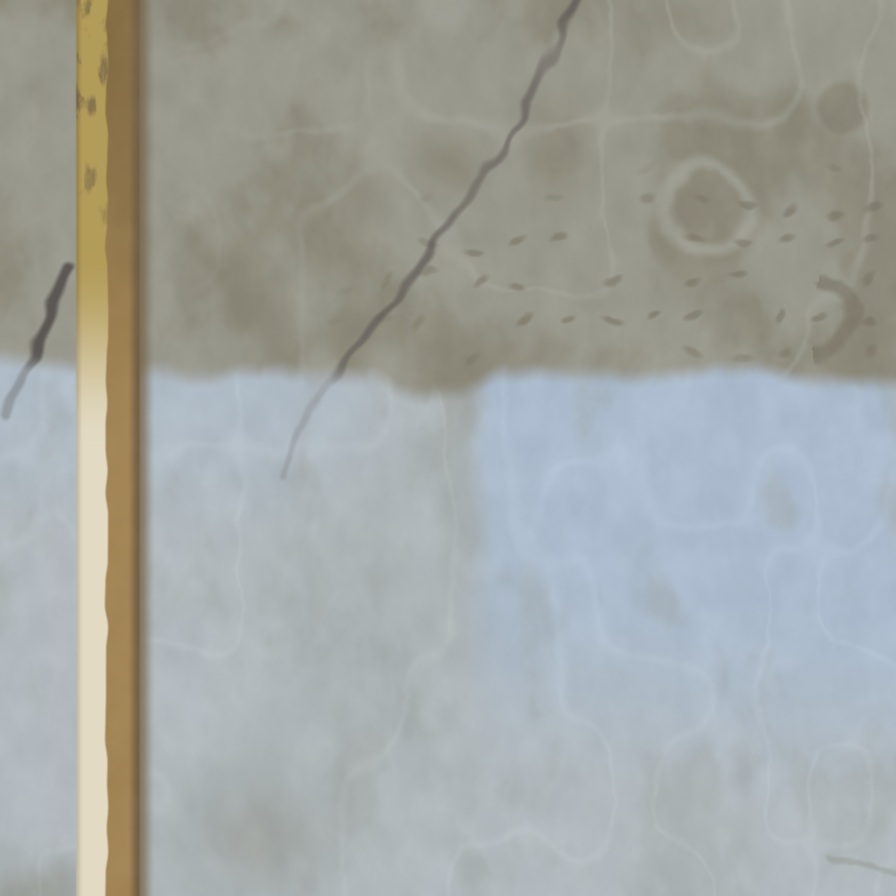
Write a Shadertoy shader that draws this texture.

```glsl
// A weathered stone wall, warm grey above and washed pale blue below,
// crossed by a thin crack and a gilded vertical bar. Layered value noise
// stains the stone; distance functions place the crack, blotches and bar.

const vec3 STONE = vec3(0.600, 0.598, 0.553);
const vec3 STONE_BROWN = vec3(0.505, 0.478, 0.410);
const vec3 STONE_PALE = vec3(0.655, 0.660, 0.625);
const vec3 WASH = vec3(0.695, 0.727, 0.745);
const vec3 WASH_BLUE = vec3(0.672, 0.735, 0.805);
const vec3 WASH_GREY = vec3(0.610, 0.627, 0.605);
const vec3 CRACK = vec3(0.37, 0.35, 0.335);
const vec3 GOLD = vec3(0.70, 0.61, 0.35);
const vec3 CREAM = vec3(0.885, 0.855, 0.765);
const vec3 BRONZE = vec3(0.635, 0.52, 0.335);
const vec3 BROWN = vec3(0.455, 0.385, 0.275);
const float BAR_LEFT = 0.085, BAR_RIDGE = 0.119, BAR_RIGHT = 0.156;
const vec2 CRACK_PATH[7] = vec2[7](
    vec2(0.648, 1.01), vec2(0.573, 0.85), vec2(0.527, 0.79), vec2(0.443, 0.668),
    vec2(0.397, 0.612), vec2(0.345, 0.545), vec2(0.313, 0.465));

float hash(vec2 p) {
    return fract(sin(dot(p, vec2(127.1, 311.7))) * 43758.5453);
}

float noise(vec2 p) {
    vec2 i = floor(p), f = fract(p);
    f = f * f * (3.0 - 2.0 * f);
    return mix(mix(hash(i), hash(i + vec2(1, 0)), f.x),
               mix(hash(i + vec2(0, 1)), hash(i + vec2(1, 1)), f.x), f.y);
}

float fbm(vec2 p) {
    float sum = 0.0, amp = 0.5;
    for (int i = 0; i < 5; i++) {
        sum += amp * noise(p);
        p = mat2(1.6, 1.2, -1.2, 1.6) * p + 7.3;
        amp *= 0.5;
    }
    return sum;
}

float segment(vec2 p, vec2 a, vec2 b) {
    vec2 d = b - a;
    return length(p - a - d * clamp(dot(p - a, d) / dot(d, d), 0.0, 1.0));
}

// 1 below lo, 0 above hi
float fade(float lo, float hi, float x) { return 1.0 - smoothstep(lo, hi, x); }

float band(float x, float lo, float hi, float soft) {
    return smoothstep(lo - soft, lo + soft, x) * fade(hi - soft, hi + soft, x);
}

// Soft ellipse, 1 at its centre
float blotch(vec2 p, float x, float y, float rx, float ry) {
    vec2 q = (p - vec2(x, y)) / vec2(rx, ry);
    return exp(-dot(q, q));
}

// Thin curved lines where noise crosses its middle value
float vein(vec2 p) { return fade(0.0, 0.07, abs(noise(p) - 0.5)); }

// Small slanted pits, one per cell
float pits(vec2 p) {
    vec2 cell = floor(p), f = fract(p) - 0.5;
    float r = hash(cell), a = 0.4 - 1.5 * hash(cell + 9.0);
    f -= 0.3 * (vec2(r, hash(cell + 4.0)) - 0.5);
    f = mat2(cos(a), sin(a), -sin(a), cos(a)) * f;
    return step(0.35, r) * fade(0.08, 0.3, length(f * vec2(1.0, 1.9)));
}

vec3 upperStone(vec2 p, vec2 w) {
    float brown = smoothstep(0.48, 0.72, fbm(w * vec2(9, 7) + 3.0))
        + blotch(w, 0.50, 0.815, 0.035, 0.03) + blotch(w, 0.625, 0.83, 0.035, 0.055)
        + 0.7 * blotch(w, 0.40, 0.78, 0.03, 0.06) + 0.7 * blotch(w, 0.755, 0.98, 0.06, 0.03)
        + 0.8 * blotch(w, 0.782, 0.755, 0.025, 0.02)
        + fade(0.022, 0.034, length(p - vec2(0.941, 0.88)));
    vec3 col = mix(STONE, STONE_BROWN, 0.55 * min(brown, 1.1));
    float ring = fade(0.0, 0.014, abs(length(w - vec2(0.788, 0.766)) - 0.047));
    float pale = 0.38 * vein(w * vec2(14, 11)) * smoothstep(0.1, 0.5, p.x);
    col = mix(col, STONE_PALE, max(pale, 0.6 * ring));
    float pitted = smoothstep(0.3, 0.55, p.x) * band(p.y, 0.59, 0.71 + 0.12 * p.x, 0.05);
    float hook = fade(0.003, 0.012, abs(length(w - vec2(0.915, 0.645)) - 0.042)) * step(0.915, w.x);
    return mix(col, STONE_BROWN * 0.9, 0.5 * max(pitted * pits(w * vec2(20, 24)), hook));
}

vec3 lowerWash(vec2 p, vec2 w) {
    float blue = smoothstep(0.50, 0.56, w.x) * smoothstep(0.08, 0.36, w.y + 0.15 * (w.x - 0.75));
    blue = max(blue, 0.45 * smoothstep(0.38, 0.56, w.y) * fade(0.3, 0.5, w.x));
    float grey = 0.45 * band(w.x, 0.495, 0.535, 0.015) * smoothstep(0.25, 0.5, p.y)
        + 0.75 * blotch(w, 0.285, 0.07, 0.09, 0.07) + 0.7 * blotch(w, 0.03, 0.0, 0.07, 0.035)
        + 0.3 * blotch(w, 0.42, 0.30, 0.12, 0.18)
        + 0.3 * smoothstep(0.5, 0.72, fbm(w * vec2(15, 9) + 21.0))
        + 0.6 * fade(0.001, 0.006, segment(w, vec2(0.93, 0.045), vec2(1.01, 0.02)));
    vec3 col = mix(mix(WASH, WASH_BLUE, blue), WASH_GREY, min(grey, 0.9));
    return col + 0.018 * vein(w * vec2(17, 9) + 5.0);
}

void mainImage(out vec4 fragColor, in vec2 fragCoord) {
    vec2 p = fragCoord / iResolution.xy;
    float px = 1.0 / iResolution.y;
    vec2 w = p + 0.035 * (vec2(fbm(p * 13.0), fbm(p * 13.0 + 40.0)) - 0.48);
    float grain = fbm(p * vec2(42, 30)) - 0.48;

    // Wall, split by an uneven soft border
    float border = 0.597 - 0.014 * smoothstep(0.0, 0.25, p.x) - 0.028 * band(p.x, 0.43, 0.54, 0.025)
        - 0.014 * smoothstep(0.85, 0.95, p.x) + 0.025 * (fbm(p * vec2(18, 9)) - 0.48);
    float upper = smoothstep(-0.014, 0.014, p.y - border);
    vec3 col = mix(lowerWash(p, w), upperStone(p, w), upper) + 0.055 * grain;

    // Cracks, fainter inside the wash
    vec2 c = p + 0.01 * (vec2(noise(p * 45.0), noise(p * 45.0 + 8.0)) - 0.5);
    float d = 1.0;
    for (int i = 0; i < 6; i++) d = min(d, segment(c, CRACK_PATH[i], CRACK_PATH[i + 1]));
    col = mix(col, CRACK, mix(0.18, 0.35 + 0.5 * noise(p * 16.0), upper) * fade(0.001, 0.0075, d));
    d = segment(c, vec2(0.078, 0.70), vec2(0.005, 0.535));
    col = mix(col, CRACK * 0.85, mix(0.3, 0.85, upper) * fade(0.002, 0.009, d));

    // Bar: contact shadow, bronze side, gilded front
    col = mix(col, BROWN, 0.75 * fade(BAR_RIGHT, BAR_RIGHT + 0.018, p.x) * step(BAR_RIDGE, p.x));
    vec3 side = BRONZE * (1.0 - 0.18 * smoothstep(0.5, 0.95, p.y));
    side = mix(side, BROWN, smoothstep(0.142, 0.154, p.x)) + 0.04 * grain;
    float flakes = fbm(p * vec2(60, 25));
    vec3 front = mix(CREAM, GOLD, smoothstep(0.50, 0.72, p.y));
    front = mix(front, BROWN, 0.7 * smoothstep(0.52, 0.7, flakes) * smoothstep(0.68, 0.85, p.y));
    front *= 1.0 - 0.15 * fade(0.0, 0.008, p.x - BAR_LEFT);
    float ridge = BAR_RIDGE + 0.004 * (noise(vec2(p.y * 40.0, 2.0)) - 0.5);
    vec3 bar = mix(front, side, smoothstep(-1.5 * px, 1.5 * px, p.x - ridge));
    fragColor = vec4(mix(col, bar, band(p.x, BAR_LEFT, BAR_RIGHT, 1.2 * px)), 1.0);
}
```
